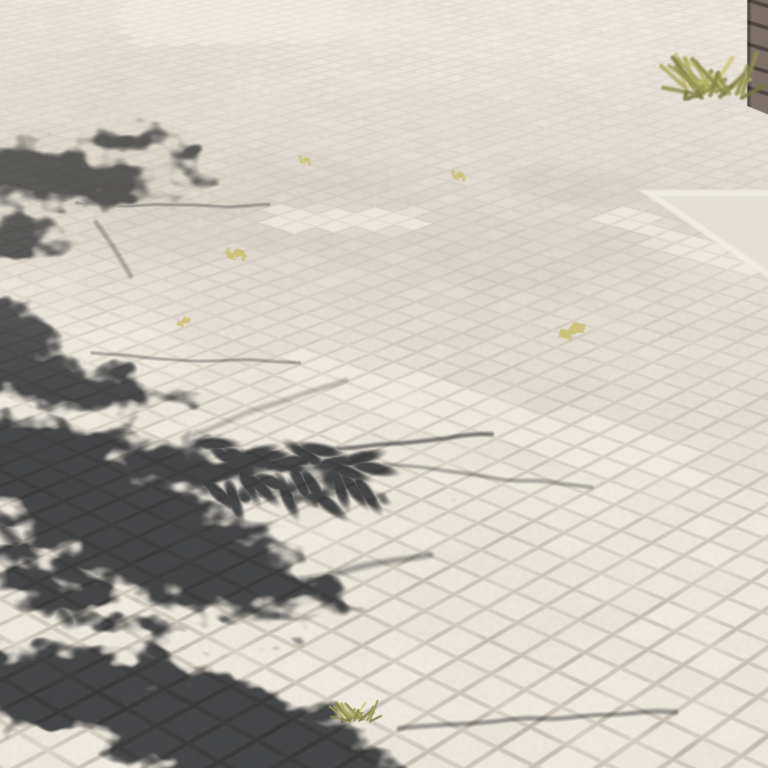
This texture is drawn by a Shadertoy shader. Its source:

```glsl
const float HORIZON = 1.6;
const vec2 VANISH_X = vec2(3.05, -2.5);
const vec2 TILE_COUNT = vec2(19, 16);

vec2 hash2(vec2 p) {
    vec2 q = vec2(dot(p, vec2(127.1, 311.7)), dot(p, vec2(269.5, 183.3)));
    return fract(sin(q) * 43758.5);
}

float corner(vec2 i, vec2 f, vec2 o) {
    return dot(hash2(i + o) * 2. - 1., f - o);
}

float gradientNoise(vec2 p) {
    vec2 i = floor(p), f = fract(p), e = vec2(1, 0);
    vec2 u = f * f * (3. - 2. * f);
    return mix(mix(corner(i, f, e.yy), corner(i, f, e.xy), u.x),
               mix(corner(i, f, e.yx), corner(i, f, e.xx), u.x), u.y);
}

// Segment from s.xy to s.zw
float segment(vec2 p, vec4 s) {
    vec2 d = s.zw - s.xy;
    return length(p - s.xy - d * clamp(dot(p - s.xy, d) / dot(d, d), 0., 1.));
}

// Ellipse with center e.xy and radii e.zw
float ellipse(vec2 p, vec4 e, float angle) {
    float c = cos(angle), s = sin(angle);
    return (length(mat2(c, -s, s, c) * (p - e.xy) / e.zw) - 1.) * e.w;
}

float stroke(vec2 p, vec4 s, float width) {
    return 1. - smoothstep(0., width, segment(p, s));
}

// Perspective tile coordinates and their inverse
vec2 toTiles(vec2 p) {
    return (p.x - VANISH_X) / (HORIZON - p.y) * TILE_COUNT;
}

vec2 fromTiles(vec2 t) {
    t /= TILE_COUNT;
    float depth = (VANISH_X.x - VANISH_X.y) / (t.y - t.x);
    return vec2(VANISH_X.x + t.x * depth, HORIZON - depth);
}

vec3 paving(vec2 p) {
    vec2 t = toTiles(p), cell = floor(t), aa = fwidth(t), c = fromTiles(cell + .5);
    float worn = gradientNoise(p * vec2(4, 7)) + .5 * gradientNoise(p * vec2(13, 24));
    float grey = .35 * worn + .75 * smoothstep(.25, 0., abs(p.y - .8 + .08 * p.x));
    grey += .45 * smoothstep(.1, 0., ellipse(p, vec4(.62, .57, .35, .1), -.25));
    grey += .5 * smoothstep(.01, -.015, ellipse(p, vec4(.75, .757, .09, .025), -.1));
    vec3 col = mix(vec3(.925, .905, .865), vec3(.855, .83, .785), clamp(grey, 0., 1.));
    col += (hash2(cell).x - .5) * .022 + gradientNoise(p * 140.) * .02;
    // Whole pale tiles
    float pale = segment(c, vec4(.39, .515, .88, .395)) - .031;
    pale = min(pale, segment(c, vec4(.36, .715, .53, .713)) - .014);
    pale = min(pale, segment(c, vec4(.19, .975, .42, .98)) - .035);
    pale = min(pale, segment(c, vec4(.8, .72, .97, .65)) - .015);
    col = mix(col, vec3(.945, .925, .88), .75 * smoothstep(.004, -.004, pale));
    // Joints
    vec2 joint = 1. - smoothstep(vec2(.025), .07 + aa, .5 - abs(fract(t) - .5));
    float gap = max(joint.x, joint.y * .75) * mix(.8, .16, smoothstep(0., .9, p.y));
    gap *= .75 + .6 * gradientNoise(p * 18.);
    return mix(col, vec3(.7, .665, .61), clamp(gap, 0., 1.));
}

float foliageShadow(vec2 p) {
    float d = ellipse(p, vec4(.06, .772, .14, .034), -.05);
    d = min(d, ellipse(p, vec4(.163, .815, .04, .009), -.05));
    d = min(d, ellipse(p, vec4(.015, .688, .05, .026), 0.));
    d = min(d, ellipse(p, vec4(0, .55, .07, .06), -.2));
    d = min(d, ellipse(p, vec4(.07, .505, .12, .03), -.2));
    d = min(d, ellipse(p, vec4(.06, .385, .18, .063), -.2));
    d = min(d, ellipse(p, vec4(.2, .295, .22, .068), -.36));
    d = min(d, ellipse(p, vec4(.26, .39, .16, .027), -.1));
    d = min(d, ellipse(p, vec4(.08, .235, .11, .03), -.4));
    d = min(d, ellipse(p, vec4(.1, .1, .17, .052), -.15));
    d = min(d, ellipse(p, vec4(.3, .04, .23, .075), -.33));
    d += .045 * gradientNoise(p * vec2(22, 36)) + .02 * gradientNoise(p * vec2(55, 80));
    float shade = smoothstep(.011, -.011, d);
    // Leaves along the branch
    for (float i = 0.; i < 26.; i++) {
        float f = i / 25., side = mod(i, 2.) * 2. - 1.;
        vec2 h = hash2(vec2(i, 4));
        vec2 c = vec2(.27 + .215 * f, .39 - .018 * f + side * (.008 + .03 * h.x));
        float leaf = ellipse(p, vec4(c, .027, .0075), side * .35 + h.y - .95);
        shade = max(shade, smoothstep(.004, -.003, leaf));
    }
    return shade * mix(1., .84, smoothstep(.4, .75, p.y));
}

float twigShadow(vec2 p) {
    p.y += .008 * gradientNoise(p * 14.);
    float s = .4 * stroke(p, vec4(.1, .735, .35, .731), .004);
    s = max(s, .35 * stroke(p, vec4(.125, .71, .17, .64), .006));
    s = max(s, .4 * stroke(p, vec4(.12, .539, .39, .528), .004));
    s = max(s, .3 * stroke(p, vec4(.25, .435, .45, .505), .007));
    s = max(s, .65 * stroke(p, vec4(.44, .415, .64, .435), .006));
    s = max(s, .4 * stroke(p, vec4(.5, .393, .77, .365), .005));
    s = max(s, .45 * stroke(p, vec4(.38, .245, .56, .278), .008));
    s = max(s, .5 * stroke(p, vec4(.52, .052, .88, .075), .006));
    return max(s, .85 * stroke(p, vec4(0, .32, .09, .19), .017));
}

vec3 addLeaf(vec3 col, vec2 p, vec2 c, float size, vec3 tint) {
    float d = ellipse(p, vec4(c, size, size * .5), .5 * sin(c.x * 60.));
    d += size * .6 * gradientNoise((p - c) / size * 1.8);
    return mix(col, tint, .85 * smoothstep(.0015, -.0015, d));
}

vec3 addGrass(vec3 col, vec2 p, vec2 root, vec2 spread) {
    for (float i = 0.; i < 30.; i++) {
        vec2 h = hash2(vec2(i, 9)), k = hash2(vec2(i, 23));
        vec2 base = root + (h - .5) * spread * vec2(.9, .35);
        vec2 tip = base + vec2(k.x - .55, k.y * .8) * spread;
        vec3 tint = mix(vec3(.42, .43, .22), vec3(.82, .8, .48), h.y);
        col = mix(col, tint, .85 * stroke(p, vec4(base, tip), spread.x * .06));
    }
    return col;
}

void mainImage(out vec4 fragColor, in vec2 fragCoord) {
    vec2 p = fragCoord / iResolution.xy;
    float px = 1. / iResolution.y;
    vec3 col = paving(p);
    // Slab with pale rim
    float slab = max(p.y - .749, (.745 - .68 * (p.x - .85) - p.y) * .83);
    col = mix(col, vec3(.895, .88, .845), smoothstep(px, -px, slab));
    col = mix(col, vec3(.95, .935, .9), .8 * smoothstep(.006, .002, abs(slab)));
    // Cast shadows
    float shade = max(foliageShadow(p), twigShadow(p));
    col *= mix(vec3(1), vec3(.295, .305, .325), shade);
    // Brick pillar
    float x = p.x - .973, row = (p.y + .3 * x) * 35.;
    float mortar = smoothstep(.36, .46, abs(fract(row) - .5));
    vec3 brick = mix(vec3(.49, .44, .4), vec3(.31, .28, .26), mortar);
    brick *= mix(.6, 1., smoothstep(0., .007, x));
    col = mix(col, brick, smoothstep(-px, px, min(x, p.y - .862 + .4 * x)));
    // Grass and fallen leaves
    col = addGrass(col, p, vec2(.928, .882), vec2(.09, .065));
    col = addGrass(col, p, vec2(.463, .065), vec2(.045, .03));
    vec3 yellow = vec3(.79, .75, .43);
    col = addLeaf(col, p, vec2(.397, .791), .008, yellow);
    col = addLeaf(col, p, vec2(.597, .771), .009, yellow);
    col = addLeaf(col, p, vec2(.307, .669), .013, yellow);
    col = addLeaf(col, p, vec2(.239, .581), .009, yellow);
    col = addLeaf(col, p, vec2(.745, .569), .017, yellow);
    fragColor = vec4(clamp(col, 0., 1.), 1);
}
```
